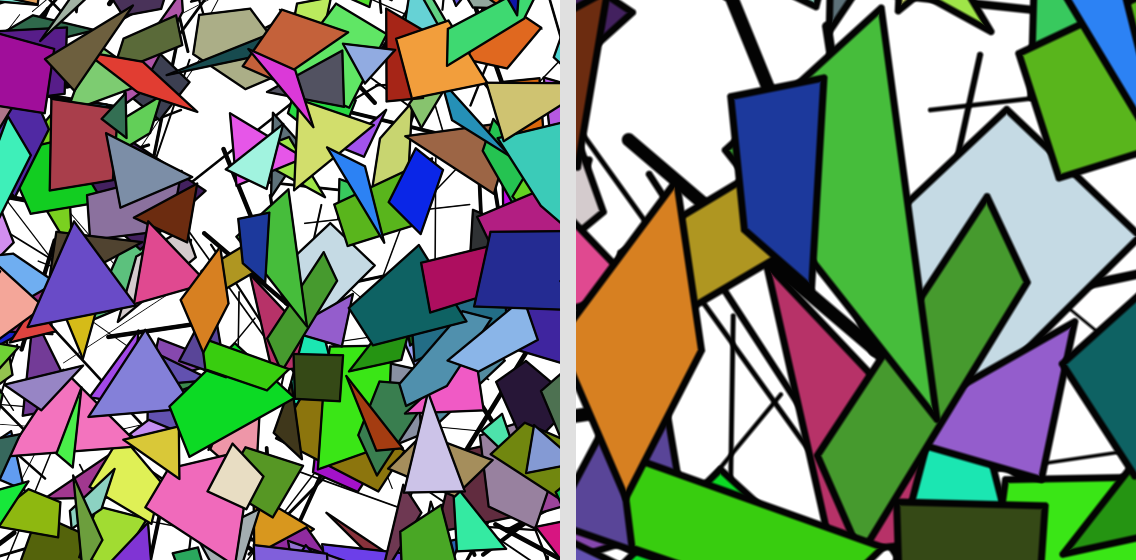
Left: the whole. Right: its middle third, enlarged.
Reproduce this pattern procedurally as a three.js fragment shader.

```glsl
varying vec2 vUv;

const float TAU = 6.2831853;
const float SHAPE_GRID = 6.0;
const float STROKE_GRID = 5.0;
const float OUTLINE = 0.0021;
const float SOFTNESS = 0.0011;
const vec3 PAPER = vec3(1.0);
const vec3 INK = vec3(0.01);

vec3 hash3(vec3 p) {
  p = fract(p * vec3(0.1031, 0.1030, 0.0973));
  p += dot(p, p.yxz + 33.33);
  return fract((p.xxy + p.yxx) * p.zyx);
}

mat2 rotation(float angle) {
  float c = cos(angle), s = sin(angle);
  return mat2(c, s, -s, c);
}

// Coverage of a region whose edge lies at the given distance
float cover(float dist) {
  return 1.0 - smoothstep(-SOFTNESS, SOFTNESS, dist);
}

// Corner of a polygon with jittered angle and radius
vec2 corner(float index, float count, vec3 seed) {
  vec3 h = hash3(seed + vec3(0.0, 0.0, 7.0 * index + 3.7));
  float angle = TAU * (index + 0.6 * h.x) / count;
  return mix(0.52, 0.97, h.y) * vec2(cos(angle), sin(angle));
}

// Signed distance to an irregular polygon, squashed and turned
float polygonDistance(vec2 p, float count, float size, float squash, mat2 turn, vec3 seed) {
  vec2 scale = size * vec2(1.0, squash);
  vec2 previous = turn * (corner(count - 1.0, count, seed) * scale);
  float nearest = 100.0;
  float side = 1.0;
  for (int i = 0; i < 5; i++) {
    if (float(i) >= count) break;
    vec2 current = turn * (corner(float(i), count, seed) * scale);
    vec2 edge = previous - current;
    vec2 w = p - current;
    vec2 gap = w - edge * clamp(dot(w, edge) / dot(edge, edge), 0.0, 1.0);
    nearest = min(nearest, dot(gap, gap));
    bvec3 crossing = bvec3(p.y >= current.y, p.y < previous.y, edge.x * w.y > edge.y * w.x);
    if (all(crossing) || all(not(crossing))) side = -side;
    previous = current;
  }
  return side * sqrt(nearest);
}

// Loose straight strokes of varied length and weight
vec3 drawStrokes(vec3 color, vec2 uv, float layer) {
  vec2 p = uv * STROKE_GRID + hash3(vec3(layer, 4.0, 9.0)).xy;
  for (int y = -1; y <= 1; y++) {
    for (int x = -1; x <= 1; x++) {
      vec2 cell = floor(p) + vec2(float(x), float(y));
      vec3 seed = vec3(cell + 40.0, layer * 53.0 + 211.0);
      vec3 place = hash3(seed);
      vec3 form = hash3(seed + 17.0);
      vec2 q = rotation(TAU * place.z) * (p - cell - place.xy);
      q.x -= clamp(q.x, -1.0, 1.0) * min(1.0, mix(0.3, 0.95, form.x) / max(abs(q.x), 0.001));
      float halfWidth = mix(0.0006, 0.0044, form.y);
      color = mix(color, INK, cover(length(q) / STROKE_GRID - halfWidth));
    }
  }
  return color;
}

// Filled polygons with dark outlines, stacked in cell order
vec3 drawShapes(vec3 color, vec2 uv, float layer) {
  vec2 p = uv * SHAPE_GRID + hash3(vec3(layer, 8.0, 2.0)).xy;
  for (int y = -1; y <= 1; y++) {
    for (int x = -1; x <= 1; x++) {
      vec2 cell = floor(p) + vec2(float(x), float(y));
      vec3 seed = vec3(cell + 20.0, layer * 71.0 + 5.0);
      vec3 place = hash3(seed);
      vec2 q = p - cell - place.xy;
      if (dot(q, q) > 1.0) continue;
      vec3 form = hash3(seed + 29.0);
      float count = 3.0 + step(0.42, form.x) + step(0.86, form.x);
      float size = mix(0.55, 1.0, form.y);
      float squash = mix(0.22, 0.98, form.z);
      float dist = polygonDistance(q, count, size, squash, rotation(TAU * place.z), seed) / SHAPE_GRID;
      vec3 fill = mix(vec3(0.04), vec3(0.96), hash3(seed + 61.0));
      color = mix(color, fill, cover(dist));
      color = mix(color, INK, cover(abs(dist) - OUTLINE));
    }
  }
  return color;
}

void main() {
  vec3 color = PAPER;
  for (int i = 0; i < 4; i++) color = drawStrokes(color, vUv, float(i));
  for (int i = 0; i < 4; i++) color = drawShapes(color, vUv, float(i));
  gl_FragColor = vec4(color, 1.0);
}
```
